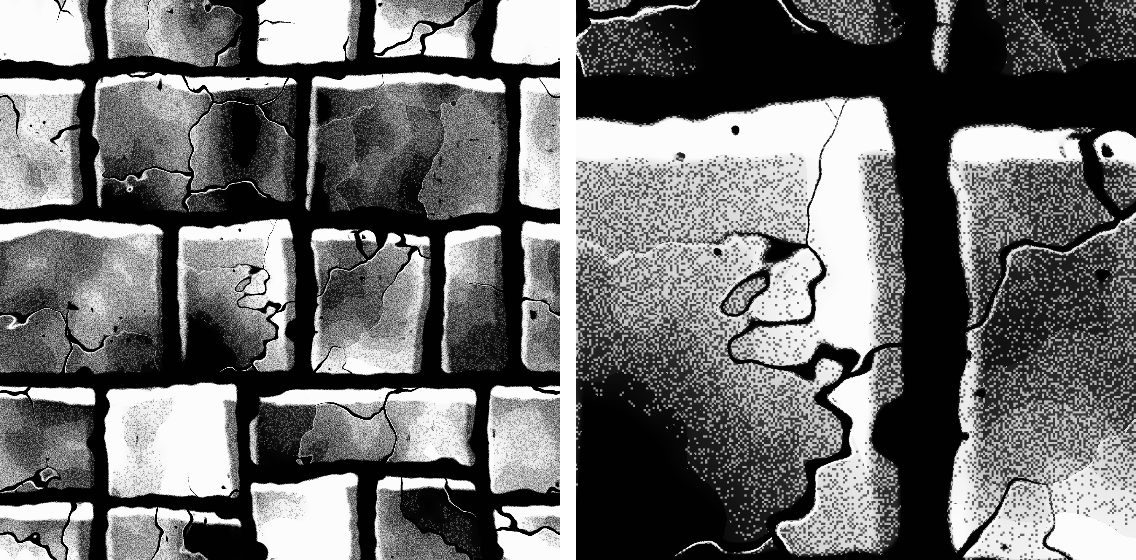
Left: the whole. Right: its middle third, enlarged.
A Shadertoy shader for this texture:

```glsl
// Draws a wall of cracked, hand-inked stone blocks shaded with soft black and white stipple.
#define SEED 5.0         // layout of the blocks
#define GRAIN 768.0      // stipple dots across the canvas
#define STIPPLE 0.55     // share of stipple against smooth wash
#define JOINT 0.0085     // narrowest half gap between blocks
#define SHIFT vec2(0.13, 0.12)  // moves the wall so that blocks cross the canvas edges
#define STAGGER 0.33     // sideways step between the two courses
#define WOBBLE 0.020     // slow waviness of the outlines
#define ROUGHNESS 0.005  // fine raggedness of the outlines
#define CRACK_WIDTH 0.0040
#define SLABS 5.0        // broken slabs across the canvas
#define CONTRAST 1.3
#define TONES vec2(0.30, 0.72)  // darkest and lightest block

float hash(vec2 cell) {
    const uint MUL = 1664525u;
    uvec2 v = uvec2(ivec2(cell)) * MUL + 1013904223u;
    v.x += v.y * MUL;
    v.y += v.x * MUL;
    v ^= v >> 16u;
    v.x += v.y * MUL;
    v.y += v.x * MUL;
    v ^= v >> 16u;
    return float(v.x & 65535u) / 65535.0;
}

// Wraps a whole cell number exactly, safe against rounding
vec2 wrap(vec2 cell, float period) {
    return floor(mod(cell + 0.5, period));
}

// Value noise that wraps after a whole number of cells
float noise(vec2 p, float period) {
    vec2 i = floor(p), f = p - i;
    f = f * f * (3.0 - 2.0 * f);
    vec2 a = wrap(i, period), b = wrap(i + 1.0, period);
    return mix(mix(hash(a), hash(vec2(b.x, a.y)), f.x),
               mix(hash(vec2(a.x, b.y)), hash(b), f.x), f.y);
}

float fbm(vec2 p, float period) {
    float sum = 0.0, amp = 0.5;
    for (int i = 0; i < 4; i++) {
        sum += amp * noise(p, period);
        p *= 2.0; period *= 2.0; amp *= 0.5;
    }
    return sum / 0.9375;
}

// Splits the wall again and again; returns the block that holds q.
// The first cut makes two courses, of which the upper one is staggered.
float findBlock(inout vec2 q, out vec2 lo, out vec2 hi) {
    lo = vec2(0.0); hi = vec2(1.0);
    float id = SEED;
    for (int i = 0; i < 6; i++) {
        vec2 size = hi - lo;
        if (size.x * size.y < mix(0.06, 0.13, hash(vec2(id, 7.0)))) break;
        vec2 axis = size.x > 1.2 * size.y ? vec2(1.0, 0.0) : vec2(0.0, 1.0);
        float cut = dot(lo + size * mix(0.36, 0.64, hash(vec2(id, 3.0))), axis);
        bool beyond = dot(q, axis) > cut;
        if (beyond) lo = mix(lo, vec2(cut), axis);
        else hi = mix(hi, vec2(cut), axis);
        if (i == 0 && beyond) q.x = fract(q.x + STAGGER);
        id = 2.0 * id + (beyond ? 1.0 : 0.0);
    }
    return id;
}

// Broken slabs: x = distance to the crack, yz = direction across it, w = slab hash
vec4 slabs(vec2 p) {
    vec2 base = floor(p), near1 = vec2(9.0), near2 = vec2(9.0);
    float slab = 0.0;
    for (int y = -1; y <= 1; y++)
    for (int x = -1; x <= 1; x++) {
        vec2 cell = base + vec2(x, y);
        vec2 r = cell + vec2(hash(cell), hash(cell + 57.0)) - p;
        if (dot(r, r) < dot(near1, near1)) {
            near2 = near1; near1 = r; slab = hash(cell + 91.0);
        } else if (dot(r, r) < dot(near2, near2)) near2 = r;
    }
    vec2 across = normalize(near2 - near1);
    return vec4(dot(0.5 * (near1 + near2), across), across, slab);
}

float wallTone(vec2 uv) {
    // Wavy, ragged outlines
    vec2 q = uv + SHIFT;
    q += WOBBLE * (vec2(noise(uv * 8.0, 8.0), noise(uv * 8.0 + 3.0, 8.0)) - 0.5);
    q += ROUGHNESS * (vec2(noise(uv * 64.0, 64.0), noise(uv * 64.0 + 9.0, 64.0)) - 0.5);
    q = fract(q);

    // Block shape, slightly tilted and chipped
    vec2 lo, hi;
    float id = findBlock(q, lo, hi);
    vec2 extent = 0.5 * (hi - lo), c = q - 0.5 * (lo + hi);
    c += 0.06 * (hash(vec2(id, 11.0)) - 0.5) * vec2(-c.y, c.x);
    vec2 room = extent - JOINT - 0.008 * hash(vec2(id, 13.0));
    float corner = 0.014;
    vec2 e = abs(c) - room + corner;
    float d = length(max(e, 0.0)) + min(max(e.x, e.y), 0.0) - corner;
    d += 0.016 * smoothstep(0.72, 0.97, noise(q * 15.0 + id, 15.0));

    // Washes of tone with stepped brush edges
    float wash = fbm(q * vec2(5.0, 4.0) + id * 1.7, 20.0);
    wash = mix(wash, floor(wash * 9.0 + 0.5) / 9.0, 0.45);
    vec2 slope = vec2(hash(vec2(id, 17.0)), hash(vec2(id, 19.0))) - 0.5;
    float tone = mix(TONES.x, TONES.y, hash(vec2(id, 23.0)));
    tone += 1.5 * (wash - 0.5) + 0.4 * dot(c / extent, slope);

    // Slabs and cracks, lit along one lip
    vec2 bend = vec2(fbm(q * 9.0 + id, 36.0), fbm(q * 9.0 + id + 15.0, 36.0)) - 0.5;
    vec4 slab = slabs(q * SLABS + id * 1.37 + 0.9 * bend);
    float gap = slab.x / SLABS;
    float open = smoothstep(0.42, 0.68, noise(q * 5.0 + id * 2.3, 20.0));
    float width = CRACK_WIDTH * open;
    tone = 0.5 + CONTRAST * (tone + 0.26 * (slab.w - 0.5) - 0.49);
    float lip = 1.0 - smoothstep(width + 0.001, width + 0.004, gap);
    lip *= smoothstep(0.0, 0.4, dot(slab.yz, vec2(-0.4, 0.9)));
    tone = mix(clamp(tone, 0.0, 1.0), 1.0, lip * mix(0.4, 0.95, open));

    // Lit top and left edges, shaded right edge
    float bevel = 0.012 + 0.02 * noise(q * 11.0 + id, 22.0);
    vec2 fromTop = room - c;
    float shade = 1.0 - smoothstep(0.5 * bevel, 0.9 * bevel, fromTop.x);
    float lit = 1.0 - smoothstep(bevel - 0.002, bevel + 0.005, fromTop.y);
    float side = 1.0 - smoothstep(0.3 * bevel, 0.7 * bevel, room.x + c.x);
    tone = mix(tone, 0.45 * tone, shade);
    tone = mix(tone, 1.0, max(lit, 0.75 * side));

    // Ink: cracks, pits and joints
    float crack = 1.0 - smoothstep(width - 0.001, width + 0.001, gap);
    float pits = smoothstep(0.88, 0.95, noise(q * 90.0, 90.0));
    pits *= smoothstep(0.64, 0.78, noise(q * 9.0 + id, 18.0));
    tone *= (1.0 - crack * smoothstep(0.0, 0.25, open)) * (1.0 - pits);
    tone *= 1.0 - smoothstep(-0.003, 0.001, d);
    return clamp((tone - 0.02) / 0.95, 0.0, 1.0);
}

// Evenly spread stipple threshold: a hash minus the mean of its neighbours
float stipple(vec2 cell) {
    vec2 a = wrap(cell - 1.0, GRAIN), b = wrap(cell + 1.0, GRAIN);
    cell = wrap(cell, GRAIN);
    float around = hash(vec2(a.x, cell.y)) + hash(vec2(b.x, cell.y))
                 + hash(vec2(cell.x, a.y)) + hash(vec2(cell.x, b.y));
    return clamp(0.5 + 0.9 * (hash(cell) - 0.25 * around), 0.04, 0.96);
}

void mainImage(out vec4 fragColor, in vec2 fragCoord) {
    float tone = wallTone(fract(fragCoord / iResolution.xy)), dots = 0.0;
    // Average the dots that fall inside this pixel
    for (int y = -1; y <= 1; y++)
    for (int x = -1; x <= 1; x++) {
        vec2 uv = (fragCoord + vec2(x, y) / 3.0) / iResolution.xy;
        dots += step(stipple(floor(uv * GRAIN)), tone) / 9.0;
    }
    float light = mix(tone, dots, STIPPLE);
    fragColor = vec4(vec3(mix(0.005, 0.99, light)), 1.0);
}
```
